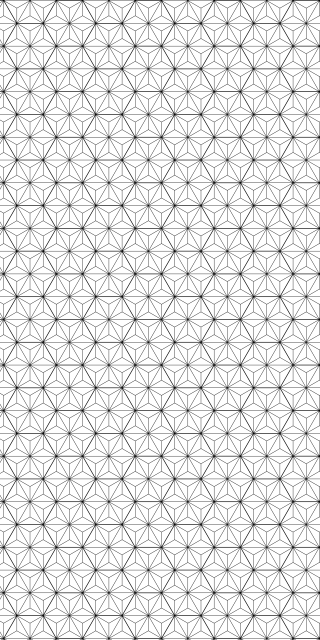
Write a Shadertoy shader that draws this pattern.

```glsl
// Offset from the nearest centre in a tiling of unit-side hexagons
vec2 hexLocal(vec2 p) {
    vec2 cell = vec2(3.0, sqrt(3.0));
    vec2 a = mod(p + 0.5 * cell, cell) - 0.5 * cell;
    vec2 b = mod(p, cell) - 0.5 * cell;
    return dot(a, a) < dot(b, b) ? a : b;
}

// Mirror points that lie on the positive side of a line through the origin
vec2 reflectFold(vec2 p, vec2 normal) {
    return p - 2.0 * max(dot(p, normal), 0.0) * normal;
}

float segmentDistance(vec2 p, vec2 a, vec2 b) {
    vec2 ab = b - a;
    return length(p - a - ab * clamp(dot(p - a, ab) / dot(ab, ab), 0.0, 1.0));
}

// Share of a sample footprint covered by a line
float lineCoverage(float dist, float halfWidth, float footprint) {
    float inner = max(dist - 0.5 * footprint, -halfWidth);
    float outer = min(dist + 0.5 * footprint, halfWidth);
    return clamp((outer - inner) / footprint, 0.0, 1.0);
}

// Hemp-leaf lattice: fine stars inside bolder hexagons
float latticeInk(vec2 p, float footprint) {
    float h = sqrt(0.75);

    // Fold the hexagon into one 30 degree wedge
    vec2 q = abs(hexLocal(p));
    q = reflectFold(q, vec2(-h, 0.5));
    q = reflectFold(q, vec2(-0.5, h));

    // Triangle side and the spokes meeting at the triangle's middle
    vec2 triCenter = vec2(0.5, h / 3.0);
    float fine = min(abs(q.y), segmentDistance(q, vec2(0.0), triCenter));
    fine = min(fine, segmentDistance(q, triCenter, vec2(1.0, 0.0)));

    float outline = abs(h - dot(q, vec2(h, 0.5)));
    return max(lineCoverage(fine, 0.0067, footprint),
               lineCoverage(outline, 0.012, footprint));
}

void mainImage(out vec4 fragColor, in vec2 fragCoord) {
    const int GRID = 4;
    float side = 0.0822;
    float footprint = 1.0 / (iResolution.x * side * float(GRID));

    // Average sub-pixel samples so crossings keep their true weight
    float ink = 0.0;
    for (int y = 0; y < GRID; y++) {
        for (int x = 0; x < GRID; x++) {
            vec2 offset = (vec2(x, y) + 0.5) / float(GRID) - 0.5;
            vec2 uv = (fragCoord + offset) / iResolution.x;
            ink += latticeInk((uv - vec2(0.0938, 0.005)) / side, footprint);
        }
    }
    ink /= float(GRID * GRID);

    fragColor = vec4(vec3(1.0 - ink), 1.0);
}
```
